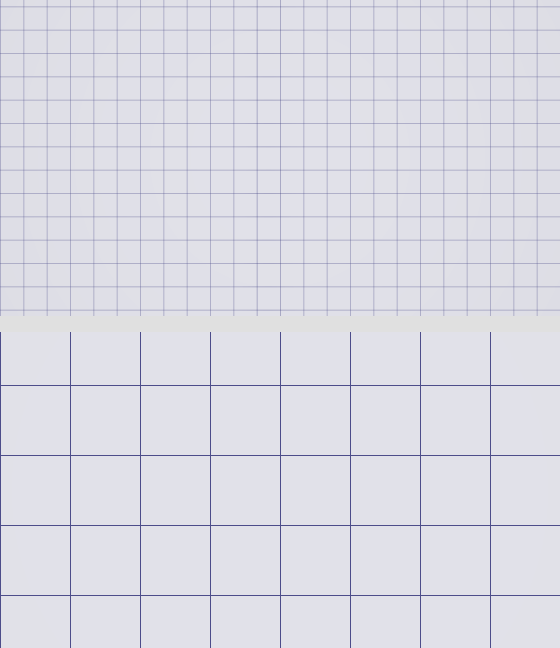
Top, the full canvas; bottom, a detail of the centre.
Reproduce this pattern procedurally as a WebGL 2 fragment shader.

```glsl
#version 300 es
precision highp float;

uniform vec2 u_resolution;
out vec4 fragColor;

// Ink share of a pixel, per axis; hairlines widen to a pixel and fade to suit
vec2 lineCoverage(vec2 cell, float width, float pixel) {
    float drawn = max(width, pixel);
    // Each line starts on its whole number and extends to one side
    vec2 dist = abs(fract(cell - 0.5 * drawn + 0.5) - 0.5);
    vec2 cover = clamp(0.5 * (drawn + pixel) - dist, 0.0, pixel) / pixel;
    return cover * width / drawn;
}

void main() {
    // Square cells, 24 across, rows counted downward from the middle
    float pixel = 24.0 / u_resolution.x;
    vec2 centred = (gl_FragCoord.xy - 0.5 * u_resolution) * pixel;
    vec2 cell = vec2(centred.x, 0.5 - centred.y);

    // Thin ruled lines on both axes
    vec2 cover = lineCoverage(cell, 0.0142, pixel);
    float ink = 1.0 - (1.0 - cover.x) * (1.0 - cover.y);

    // Slightly heavier ink in a soft upright band left of centre
    float band = (cell.x + 0.5) / 0.85;
    ink = min(ink * (1.0 + 0.2 * exp(-band * band)), 1.0);

    // Paper with a faint falloff toward the corners
    float falloff = dot(centred, centred) / 190.0;
    vec3 paper = vec3(0.883, 0.883, 0.913) - 0.016 * falloff;
    vec3 lineInk = vec3(0.30, 0.30, 0.54);
    fragColor = vec4(mix(paper, lineInk, ink), 1.0);
}
```
